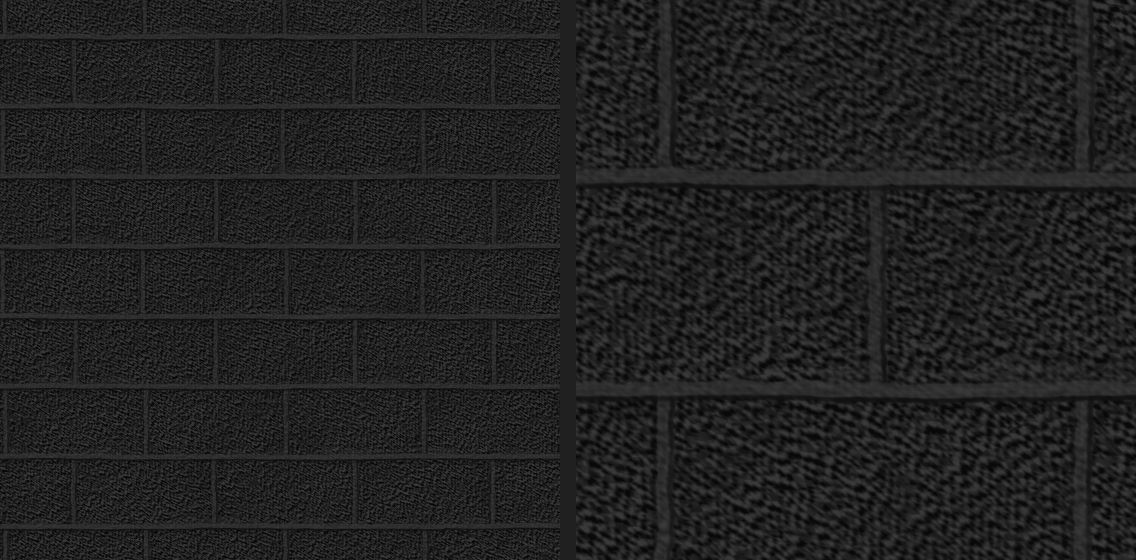
Left: the whole. Right: its middle third, enlarged.
Reproduce this texture procedurally as a WebGL 1 fragment shader.

```glsl
precision highp float;

uniform vec2 u_resolution;

// Layout, in canvas units
const vec2 BRICKS = vec2(4.0, 8.0);
const vec2 ORIGIN = vec2(0.008, 0.060);
const float JOINT_JITTER = 0.010;
const float BED_WOBBLE = 0.0026;
const float BED_HALF = 0.0046;
const float HEAD_HALF = 0.0052;
const float CREASE_HALF = 0.0015;

// Surface
const vec2 GRAIN_SCALE = vec2(185.0, 275.0);
const vec2 LUMP_SCALE = vec2(75.0, 110.0);
const vec2 LIGHT_STEP = vec2(0.22, -0.45);
const float GRAIN_GAIN = 0.185;
const float LUMP_GAIN = 0.040;
const float PATCH_GAIN = 0.013;
const float CHIP_DEPTH = 0.017;

// Tones
const vec3 DARK = vec3(0.065);
const vec3 STONE = vec3(0.129);
const vec3 MORTAR = vec3(0.188);
const vec3 LIGHT = vec3(0.205);

float hash(vec2 p) {
  return fract(sin(dot(p, vec2(127.1, 311.7))) * 4375.85);
}

vec2 hash2(vec2 p) {
  return vec2(hash(p), hash(p + 37.3));
}

// Distance to the nearest scattered cell point
float cells(vec2 p) {
  vec2 cell = floor(p);
  vec2 f = fract(p);
  float nearest = 2.0;
  for (int y = -1; y <= 1; y++) {
    for (int x = -1; x <= 1; x++) {
      vec2 g = vec2(float(x), float(y));
      vec2 d = g + hash2(cell + g) - f;
      nearest = min(nearest, dot(d, d));
    }
  }
  return sqrt(nearest);
}

// Layered sines, roughly -1 to 1
float waves(vec2 p) {
  float sum = 0.0;
  float amp = 0.5;
  for (int i = 0; i < 4; i++) {
    sum += amp * sin(p.x + 1.7 * sin(p.y)) * cos(p.y + 1.3 * sin(p.x * 0.7));
    p = mat2(1.6, 1.2, -1.2, 1.6) * p + 2.3;
    amp *= 0.6;
  }
  return sum;
}

// Slope of the cell relief toward the light
float relief(vec2 p) {
  return cells(p + LIGHT_STEP) - cells(p - LIGHT_STEP);
}

float band(float d, float halfWidth, float soft) {
  return 1.0 - smoothstep(halfWidth - soft, halfWidth + soft, abs(d));
}

void main() {
  vec2 p = gl_FragCoord.xy / u_resolution;
  float soft = max(0.0011, 0.7 / min(u_resolution.x, u_resolution.y));

  // Nearest bed joint, gently wavering
  float s = (p.y - ORIGIN.y) * BRICKS.y;
  float bed = floor(s + 0.5);
  float dy = (s - bed) / BRICKS.y;
  dy += BED_WOBBLE * waves(vec2(p.x * 11.0, bed * 4.7));
  float row = dy > 0.0 ? bed : bed - 1.0;

  // Nearest head joint, staggered on alternate rows
  float stagger = 0.5 * (1.0 - mod(row, 2.0));
  float u = (p.x - ORIGIN.x) * BRICKS.x - stagger;
  float head = floor(u + 0.5);
  float seed = hash(vec2(head, row) + 5.1);
  float dx = (u - head) / BRICKS.x - (seed - 0.5) * JOINT_JITTER;
  dx += 0.0018 * waves(vec2(p.y * 38.0, seed * 20.0));
  float brick = dx > 0.0 ? head : head - 1.0;
  vec2 id = vec2(brick, row);

  // Rough stone face, slightly sheared so the grain runs askew
  vec2 sheared = p + vec2(0.0, 0.35 * p.x);
  float grain = relief(sheared * GRAIN_SCALE);
  float lump = relief(sheared * LUMP_SCALE + id * 3.7);
  float patchy = waves(p * 24.0 + id * 2.9);
  float tone = GRAIN_GAIN * (1.0 + 0.3 * patchy) * grain + LUMP_GAIN * lump;
  vec3 color = STONE + tone + PATCH_GAIN * patchy;

  // Shaded upper and side edges
  float below = max(-dy, 0.0);
  color -= 0.034 * exp(-below / 0.009) * step(dy, 0.0);
  color -= 0.022 * exp(-abs(dx) / 0.010);

  // Chipped ledge along the foot of each brick
  float wander = waves(vec2(p.x * 42.0, hash(id) * 30.0));
  float ledge = BED_HALF + CHIP_DEPTH * (0.30 + 0.70 * wander);
  float chipped = smoothstep(-0.25, 0.25, wander) * step(0.0, dy);
  float under = 1.0 - smoothstep(ledge - 0.004, ledge, dy);
  color = mix(color, STONE + 0.6 * tone + 0.035, 0.65 * chipped * under);
  color = mix(color, LIGHT, 0.45 * chipped * band(dy - ledge, 0.0012, soft));
  color = mix(color, DARK, 0.40 * chipped * band(dy - ledge - 0.003, 0.0012, soft));

  // Uneven lip under the top edge
  float lip = 0.011 + 0.006 * waves(vec2(p.x * 36.0, hash(id) * 17.0));
  float lipMask = smoothstep(-0.1, 0.4, patchy) * band(dy + lip, 0.0012, soft);
  color = mix(color, DARK, 0.5 * lipMask);

  // Sparse cracks on some faces
  float crack = waves(p * vec2(26.0, 34.0) + hash(id) * 40.0);
  float cracked = step(0.5, hash(id + 9.4)) * smoothstep(0.1, 0.6, patchy);
  color = mix(color, DARK, 0.6 * cracked * band(crack, 0.05, 0.04));
  color = mix(color, LIGHT, 0.3 * cracked * band(crack - 0.12, 0.05, 0.04));

  // Head joints with a crease on either side
  float ragged = 0.0014 * waves(p * 150.0);
  float streak = waves(p * vec2(600.0, 50.0));
  float headMask = band(dx + ragged, HEAD_HALF, soft);
  color = mix(color, MORTAR + 0.022 * streak + 0.25 * tone, 0.82 * headMask);
  float side = seed > 0.4 ? 1.0 : -1.0;
  float crease = band(dx - side * 0.0036 + ragged, CREASE_HALF, soft);
  float worn = 0.70 + 0.40 * waves(vec2(p.y * 50.0, seed * 9.0));
  color = mix(color, DARK, clamp(worn, 0.0, 1.0) * crease);
  color = mix(color, DARK, 0.40 * band(dx + side * 0.0064 + ragged, 0.0012, soft));

  // Bed joints, pale above a dark lower crease
  float bedStreak = waves(p * vec2(45.0, 560.0));
  float bedMask = band(dy + ragged, BED_HALF, soft);
  color = mix(color, MORTAR + 0.020 * bedStreak + 0.2 * tone, 0.92 * bedMask);
  float bedWear = 0.80 + 0.25 * waves(vec2(p.x * 35.0, bed * 3.1));
  color = mix(color, DARK, min(bedWear, 1.0) * band(dy + 0.0054, CREASE_HALF, soft));
  color = mix(color, DARK, 0.25 * band(dy - 0.0058 + ragged, 0.0010, soft));

  gl_FragColor = vec4(clamp(color, 0.035, 0.225), 1.0);
}
```
